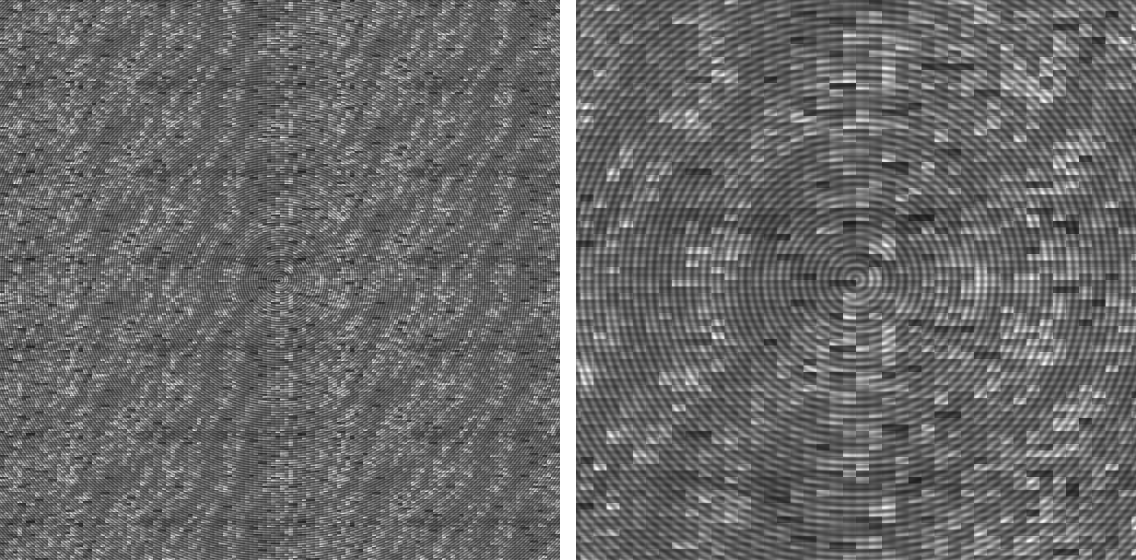
Left, the full canvas; right, a detail of the centre.
This texture is drawn by a Shadertoy shader. Its source:

```glsl
// Grey woven static: rows of short dashes gathered into leaning streaks, in a
// tile that repeats over the canvas with a dark seam, under fine concentric rings.
// Every dash takes its tone from a hash of its place in the tile, with some wear.

const vec2  CELLS = vec2(128.0, 256.0);  // dashes across and down the canvas
const vec2  TILE = vec2(62.0, 40.0);     // dashes in one repeat
const float SEAM_START = 15.0;           // first row of the lowest seam
const float SEAM_ROWS = 4.0;
const float SEAM_DEPTH = 0.065;
const float STREAK_LEAN = 0.28;          // columns moved per row
const vec2  STREAK_SIZE = vec2(1.55, 14.0);
const float RING_COUNT = 220.0;          // rings per canvas width
const float RING_DEPTH = 0.24;
const float ROW_DEPTH = 0.12;
const float COLUMN_DEPTH = 0.06;
const float WEAR = 0.2;                  // share of dashes that differ per repeat
const float DARK_SHARE = 0.06;
const float DARK_DEPTH = 0.13;
const vec3  BASE_GREY = vec3(0.34);
const float TAU = 6.28319;

// Integer hash of a lattice point, from 0 to 1.
float hash(vec2 p) {
    const uint MIX = 1103515245u;
    uvec2 q = uvec2(ivec2(p) + 4096);
    q = MIX * ((q >> 1u) ^ q.yx);
    uint n = MIX * (q.x ^ (q.y >> 3u));
    n = MIX * (n ^ (n >> 15u));
    return float(n >> 8u) / exp2(24.0);
}

// Smooth noise that wraps horizontally after "period" lattice steps.
float wrappedNoise(vec2 p, float period) {
    vec2 i = floor(p);
    vec2 f = smoothstep(0.0, 1.0, p - i);
    float left = mod(i.x, period);
    float right = mod(i.x + 1.0, period);
    float low = mix(hash(vec2(left, i.y)), hash(vec2(right, i.y)), f.x);
    float high = mix(hash(vec2(left, i.y + 1.0)), hash(vec2(right, i.y + 1.0)), f.x);
    return mix(low, high, f.y);
}

// Brightness added to the base grey by one dash.
float dashTone(vec2 cell) {
    vec2 local = mod(cell - vec2(0.0, SEAM_START), TILE);

    // Leaning streaks gather the bright dashes
    vec2 leaned = vec2(local.x - STREAK_LEAN * local.y, local.y) / STREAK_SIZE;
    float streak = wrappedNoise(leaned + 0.5, floor(TILE.x / STREAK_SIZE.x + 0.5));
    streak = smoothstep(0.2, 0.8, streak);

    // Worn dashes take their value from the whole canvas, others from the tile
    bool worn = hash(cell + 311.0) < WEAR;
    float value = hash(worn ? cell + 797.0 : local + 141.0);
    float tone = value * value * (0.1 + 0.26 * streak);
    tone += 0.03 * (streak - 0.5);

    // Sparse dark dashes, two columns long and staggered by row
    vec2 pair = vec2(floor((local.x + mod(local.y, 2.0)) * 0.5), local.y);
    tone -= DARK_DEPTH * step(hash(pair + 573.0), DARK_SHARE);

    // Broken dark seam along the bottom of each repeat
    float broken = step(0.3, hash(vec2(floor(local.x / 5.0), 929.0)));
    float seam = step(local.y, SEAM_ROWS - 0.5);
    return tone - SEAM_DEPTH * seam * (0.4 + 0.6 * broken);
}

vec3 weave(vec2 uv) {
    vec2 grid = uv * CELLS;
    vec3 color = BASE_GREY + dashTone(floor(grid));

    // Rounded threads and fine rings about the centre
    float threads = 1.0 + ROW_DEPTH * sin(TAU * grid.y)
                        + COLUMN_DEPTH * sin(TAU * grid.x);
    float rings = 1.0 + RING_DEPTH * cos(TAU * RING_COUNT * length(uv - 0.5));
    return color * threads * rings;
}

void mainImage(out vec4 fragColor, in vec2 fragCoord) {
    // Four samples smooth the edges
    vec3 color = vec3(0.0);
    for (int i = 0; i < 4; i++) {
        vec2 offset = vec2(i % 2, i / 2) * 0.5 - 0.25;
        color += weave((fragCoord + offset) / iResolution.xy);
    }
    fragColor = vec4(clamp(color * 0.25, 0.0, 1.0), 1.0);
}
```
